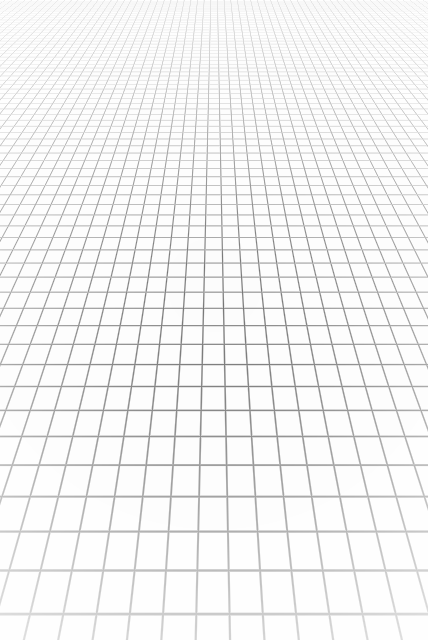
Write a Shadertoy shader that draws this background.

```glsl
// A pale floor of thin grey lines running away to a horizon above the canvas.
// Each pixel is projected onto the floor plane, where a periodic stripe is
// averaged over the pixel footprint; a soft radial falloff fades the ink.

#define HORIZON 1.239        // height of the vanishing point, in canvas heights
#define VANISH_X 0.501       // vanishing point across, in canvas widths
#define COLUMN_SIZE 0.04335  // column spacing per unit below the horizon
#define ROW_DEPTH 19.885     // rows per unit of inverse distance
#define GRID_PHASE vec2(0.455, 0.591)
#define LINE_WIDTH vec2(0.064, 0.060)  // share of a cell
#define FILTER_SIZE 1.15     // smoothing footprint, in pixels
#define FADE_CENTER vec2(0.0, 0.555)
#define FADE_RADIUS 0.525
#define INK_STRENGTH 0.53

// Running integral of a unit-period stripe of the given width
vec2 stripeIntegral(vec2 t, vec2 width) {
    return floor(t) * width + min(fract(t), width);
}

// Exact average of the stripes over a footprint
vec2 stripeCoverage(vec2 t, vec2 width, vec2 footprint) {
    vec2 start = t + 0.5 * width - 0.5 * footprint;
    return (stripeIntegral(start + footprint, width)
          - stripeIntegral(start, width)) / footprint;
}

void mainImage(out vec4 fragColor, in vec2 fragCoord) {
    vec2 p = (fragCoord - vec2(VANISH_X * iResolution.x, 0.0)) / iResolution.y;
    float pixel = FILTER_SIZE / iResolution.y;

    // Perspective projection onto the floor
    float drop = HORIZON - p.y;
    vec2 cell = vec2(p.x / (COLUMN_SIZE * drop), ROW_DEPTH / drop) - GRID_PHASE;
    vec2 footprint = pixel * vec2(1.0 / (COLUMN_SIZE * drop),
                                  ROW_DEPTH / (drop * drop));

    // Columns and rows joined without darkening the crossings
    vec2 coverage = stripeCoverage(cell, LINE_WIDTH, footprint);
    float grid = max(coverage.x, coverage.y);

    // Ink is strongest near the middle and dissolves outward
    vec2 offset = (p - FADE_CENTER) / FADE_RADIUS;
    float fade = exp(-dot(offset, offset));

    vec3 paper = vec3(1.0 - 0.010 * fade);
    vec3 color = paper * (1.0 - INK_STRENGTH * fade * grid);
    fragColor = vec4(color, 1.0);
}
```
